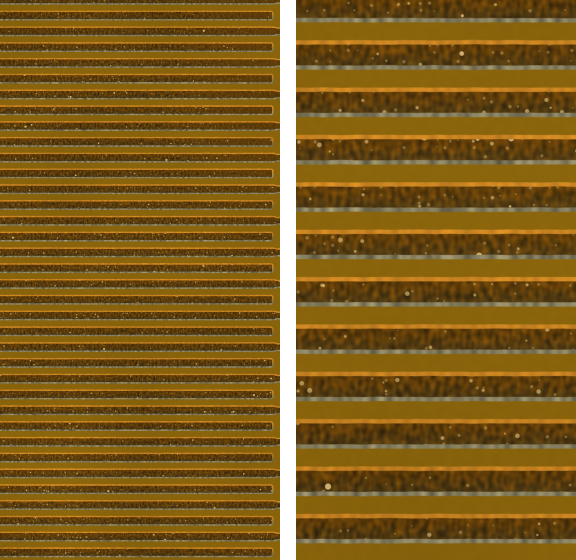
Left, the full canvas; right, a detail of the centre.
This texture is drawn by a Shadertoy shader. Its source:

```glsl
// Gold foil comb: dark etched slots stacked down the sheet, alternately closed
// with a rounded end or running off the right side. Each slot is a rounded-box
// distance with a lit upper rim, a grey lower rim, streaky grain and specks.

const float ROWS = 35.47;          // slot pitches in the canvas height
const float FIRST_ROW = 0.984;     // centre of the first closed slot, in pitches
const float HALF_HEIGHT = 0.0088;  // half a slot, rims included
const float CLOSED_END = 0.4885;   // right end of the closed slots
const float RIM = 0.0026;

const vec3 GOLD = vec3(0.535, 0.390, 0.045);
const vec3 SLOT = vec3(0.375, 0.235, 0.030);
const vec3 DUST = vec3(0.300, 0.225, 0.080);
const vec3 LIT_RIM = vec3(0.780, 0.510, 0.130);
const vec3 GREY_RIM = vec3(0.560, 0.530, 0.400);
const vec3 SPECK = vec3(0.860, 0.740, 0.470);

vec2 hash2(vec2 p) {
    vec3 q = fract(p.xyx * vec3(0.1031, 0.1030, 0.0973));
    q += dot(q, q.yzx + 33.33);
    return fract((q.xx + q.yz) * q.zy);
}

float corner(vec2 cell, vec2 offset) {
    float angle = 6.2832 * hash2(cell).x;
    return dot(vec2(cos(angle), sin(angle)), offset);
}

// Gradient noise, roughly -0.7 to 0.7
float noise(vec2 p) {
    vec2 i = floor(p), f = p - i, e = vec2(1.0, 0.0);
    vec2 w = f * f * f * (f * (f * 6.0 - 15.0) + 10.0);
    float low = mix(corner(i, f), corner(i + e, f - e), w.x);
    float high = mix(corner(i + e.yx, f - e.yx), corner(i + 1.0, f - 1.0), w.x);
    return mix(low, high, w.y);
}

// Slot open at the left, with rounded corners at x = end
float slotDistance(vec2 p, float end, float halfHeight, float radius) {
    vec2 q = vec2(p.x - end, abs(p.y) - halfHeight) + radius;
    return length(max(q, 0.0)) + min(max(q.x, q.y), 0.0) - radius;
}

// One random dot in some of the grid cells
float specks(vec2 p, float cells, float amount, float size, float soft) {
    vec2 g = p * cells, id = floor(g);
    vec2 kind = hash2(id + cells);
    vec2 centre = 0.25 + 0.5 * hash2(id + 71.0 + cells);
    float d = length(g - id - centre) / cells;
    float radius = size * (0.5 + kind.y);
    return step(kind.x, amount) * (1.0 - smoothstep(radius - soft, radius + soft, d));
}

void mainImage(out vec4 fragColor, in vec2 fragCoord) {
    vec2 p = fragCoord / iResolution.xy * vec2(0.5, 1.0);
    float soft = max(0.6 / iResolution.y, 0.0005);

    // Row number and height above the slot centre
    float t = (1.0 - p.y) * ROWS - FIRST_ROW;
    float row = floor(t + 0.5);
    float y = (row - t) / ROWS;
    bool closed = mod(row, 2.0) < 0.5;

    // Closed slots are rounded; open ones narrow slightly near the edge
    float end = closed ? CLOSED_END : 0.6;
    float taper = closed ? 0.0 : 0.0016 * smoothstep(0.488, 0.496, p.x);
    float wobble = 0.0003 * noise(vec2(p.x * 90.0, row * 7.3));
    float d = slotDistance(vec2(p.x, y), end, HALF_HEIGHT - taper + wobble, 0.0048);
    float inside = 1.0 - smoothstep(-soft, soft, d);
    float floorMask = 1.0 - smoothstep(-soft, soft, d + RIM);
    float height = y / HALF_HEIGHT;

    // Foil with broad tonal drift
    float drift = noise(p * vec2(7.0, 5.0) + 3.7);
    vec3 foil = GOLD * (1.0 + 0.06 * drift + 0.025 * noise(p * 180.0));

    // Slot floor: dusty streaks gather low, the upper right stays cleaner
    float streak = noise(vec2(p.x * 310.0, p.y * 150.0));
    float grain = noise(p * 260.0 + 19.0);
    float clean = smoothstep(0.28, 0.48, p.x) * smoothstep(0.5, 0.75, p.y);
    float dust = smoothstep(0.5, -0.6, height + 0.9 * streak) * (1.0 - 0.6 * clean);
    vec3 base = mix(SLOT, DUST, 0.75 * dust);
    base *= 1.0 + (0.42 * streak + 0.32 * grain) * (1.0 - 0.5 * clean) + 0.12 * drift;

    // Scattered bright specks, from fine to coarse
    float spots = 0.0;
    for (int i = 0; i < 3; i++) {
        float k = float(i);
        float amount = (0.13 - 0.045 * k) * (1.0 + drift - 0.5 * clean);
        spots = max(spots, specks(p + 0.37 * k, 210.0 - 55.0 * k, amount,
                                  0.0007 + 0.0003 * k, soft) * (0.4 + 0.25 * k));
    }
    base = mix(base, SPECK, spots);

    // Rims: warm light above, broken grey shine below
    float shine = noise(vec2(p.x * 200.0, row * 5.1));
    vec3 lit = LIT_RIM * (1.0 + 0.18 * shine + 0.12 * drift);
    vec3 grey = GREY_RIM * (0.92 + 0.45 * shine);
    vec3 rim = mix(grey, lit, smoothstep(-0.6, 0.5, height));

    vec3 color = mix(foil, mix(rim, base, floorMask), inside);
    fragColor = vec4(clamp(color, 0.0, 1.0), 1.0);
}
```
